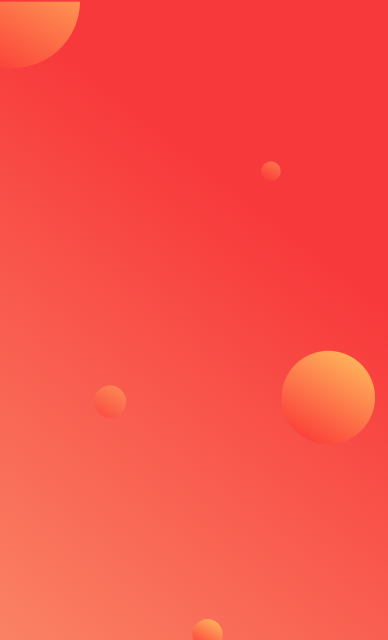
Give the GLSL for this background, as a Shadertoy shader.

```glsl
// A warm diagonal gradient, red at the upper right and coral at the lower left,
// with five floating discs, each shaded from red to orange along a tilted axis.
// Lengths are in canvas heights; disc edges are smoothed over one pixel.

#define RED        vec3(0.972, 0.222, 0.231)
#define CORAL      vec3(0.980, 0.512, 0.392)
#define DISC_LOW   vec3(0.985, 0.260, 0.228)
#define DISC_HIGH  vec3(1.000, 0.690, 0.355)
#define SLOPE      0.79            // tilt of the background bands
#define LIGHT_AXIS vec2(0.50, 0.866)
#define TOP_EDGE   0.9974          // discs are cut off above this height
#define DISC_COUNT 5

// xy: centre, z: radius, w: opacity
const vec4 DISCS[DISC_COUNT] = vec4[DISC_COUNT](
    vec4(0.0200, 0.9987, 0.1050, 1.00),
    vec4(0.4232, 0.7324, 0.0152, 0.50),
    vec4(0.1719, 0.3724, 0.0252, 0.50),
    vec4(0.5130, 0.3789, 0.0729, 1.00),
    vec4(0.3242, 0.0090, 0.0236, 0.95)
);

vec3 background(vec2 p) {
    float t = 1.0 - p.y - SLOPE * p.x;
    return mix(RED, CORAL, clamp(t, 0.0, 1.0));
}

// Shade of a disc at an offset given in radii
vec3 discColor(vec2 offset) {
    float t = 0.5 + 0.5 * dot(offset, LIGHT_AXIS);
    return mix(DISC_LOW, DISC_HIGH, clamp(t, 0.0, 1.0));
}

// Coverage of the region where the signed distance is negative
float coverage(float dist, float pixel) {
    return clamp(0.5 - dist / pixel, 0.0, 1.0);
}

void mainImage(out vec4 fragColor, in vec2 fragCoord) {
    float pixel = 1.0 / iResolution.y;
    vec2 p = fragCoord * pixel;
    vec3 color = background(p);

    // Discs, trimmed at the top edge
    float trim = coverage(p.y - TOP_EDGE, pixel);
    for (int i = 0; i < DISC_COUNT; i++) {
        vec4 disc = DISCS[i];
        vec2 offset = p - disc.xy;
        float mask = coverage(length(offset) - disc.z, pixel) * trim;
        color = mix(color, discColor(offset / disc.z), mask * disc.w);
    }

    fragColor = vec4(color, 1.0);
}
```
